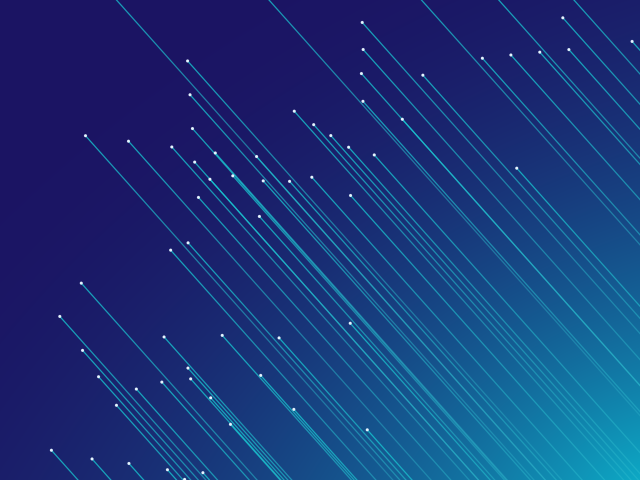
Reproduce this background procedurally as a Shadertoy shader.

```glsl
// Thin parallel cyan streaks with pale heads, falling to the lower right over
// a navy field that brightens to teal in the lower right corner. Heads are
// spaced evenly along short rows, then scattered a little along their streaks.

#define STREAK_SLOPE 1.12
#define STREAK_HALF_WIDTH 0.001
#define STREAK_OPACITY 0.78
#define STREAK_FADE 0.8
#define HEAD_RADIUS 0.0031
#define HEAD_SCATTER 0.016
#define GLOW_REACH 1.2
#define GLOW_DIAGONAL 0.5

const vec3 NAVY = vec3(0.105, 0.08, 0.39);
const vec3 TEAL = vec3(0.05, 0.66, 0.77);
const vec3 CYAN = vec3(0.08, 0.80, 0.83);
const vec3 PALE_CYAN = vec3(0.30, 0.70, 0.80);
const vec3 HEAD_WHITE = vec3(0.90, 0.96, 1.0);

float hash(vec2 p) {
    return fract(sin(dot(p, vec2(127.1, 311.7))) * 43758.5453);
}

// Corner glow whose contours lie between an ellipse and a diagonal.
vec3 background(vec2 uv) {
    vec2 fromCorner = vec2(1.0 - uv.x, uv.y);
    float diagonal = 0.79 * (fromCorner.x + fromCorner.y);
    float reach = mix(length(fromCorner), diagonal, GLOW_DIAGONAL);
    float glow = max(1.0 - reach / GLOW_REACH, 0.0);
    return mix(NAVY, TEAL, glow * glow);
}

// Blends one streak into the color and adds its head to the mask.
void drawStreak(inout vec3 color, inout float heads, vec2 p, vec2 head) {
    float pixel = 1.0 / iResolution.y;
    vec2 along = normalize(vec2(1.0, -STREAK_SLOPE));
    head += along * (hash(head) - 0.5) * HEAD_SCATTER;
    vec2 offset = p - head;
    float travel = dot(offset, along);
    float side = abs(dot(offset, vec2(-along.y, along.x)));

    // Body, fading and paling away from the head.
    float body = 1.0 - smoothstep(-0.5 * pixel, 0.8 * pixel, side - STREAK_HALF_WIDTH);
    body *= smoothstep(-pixel, pixel, travel);
    float fade = exp(-STREAK_FADE * max(travel, 0.0));
    color = mix(color, mix(PALE_CYAN, CYAN, fade), body * STREAK_OPACITY * fade);

    // Round head with a soft rim.
    float rim = length(offset) - HEAD_RADIUS;
    heads = max(heads, 1.0 - smoothstep(-0.7 * pixel, 0.7 * pixel, rim));
}

// Spaces heads evenly between the two ends of a row.
void drawRow(inout vec3 color, inout float heads, vec2 p, vec2 first, vec2 last, int count) {
    for (int i = 0; i < count; i++) {
        float t = float(i) / float(count - 1);
        drawStreak(color, heads, p, mix(first, last, t));
    }
}

void mainImage(out vec4 fragColor, in vec2 fragCoord) {
    vec2 p = fragCoord / iResolution.y;
    vec3 color = background(fragCoord / iResolution.xy);
    float heads = 0.0;

    // Lower left rows.
    drawRow(color, heads, p, vec2(0.108, 0.061), vec2(0.422, 0.016), 5);
    drawRow(color, heads, p, vec2(0.128, 0.337), vec2(0.245, 0.153), 4);
    drawRow(color, heads, p, vec2(0.280, 0.194), vec2(0.396, 0.212), 3);
    drawRow(color, heads, p, vec2(0.340, 0.300), vec2(0.481, 0.115), 4);
    drawRow(color, heads, p, vec2(0.465, 0.299), vec2(0.615, 0.144), 3);

    // Central rows.
    drawRow(color, heads, p, vec2(0.165, 0.415), vec2(0.536, 0.554), 3);
    drawRow(color, heads, p, vec2(0.391, 0.495), vec2(0.762, 0.108), 3);
    drawRow(color, heads, p, vec2(0.181, 0.714), vec2(0.538, 0.670), 5);
    drawRow(color, heads, p, vec2(0.389, 0.875), vec2(0.415, 0.587), 5);
    drawRow(color, heads, p, vec2(0.436, 0.628), vec2(0.653, 0.627), 5);
    drawRow(color, heads, p, vec2(0.608, 0.774), vec2(0.731, 0.688), 4);

    // Upper right rows, and one wide row that starts above the canvas.
    drawRow(color, heads, p, vec2(0.884, 0.840), vec2(0.731, 0.592), 4);
    drawRow(color, heads, p, vec2(0.753, 0.955), vec2(0.757, 0.788), 4);
    drawRow(color, heads, p, vec2(1.002, 0.882), vec2(1.184, 0.898), 4);
    drawRow(color, heads, p, vec2(1.031, 1.009), vec2(1.313, 0.918), 3);
    drawRow(color, heads, p, vec2(1.078, 0.648), vec2(0.384, 0.002), 3);
    drawRow(color, heads, p, vec2(0.207, 1.040), vec2(1.160, 1.040), 4);

    fragColor = vec4(mix(color, HEAD_WHITE, heads), 1.0);
}
```
